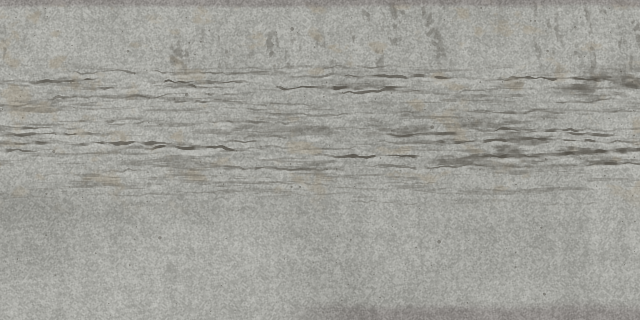
Write a WebGL 2 fragment shader that draws this texture.

```glsl
#version 300 es
precision highp float;
// Weathered board-cast concrete: a mottled grey field crossed by seams of
// ragged horizontal wood-grain cracks with raised pale lips, drips and pores.
// Layered value noise gives tone and relief; looped wavy lines give cracks.
uniform vec2 u_resolution;
out vec4 outColor;

const vec3 CONCRETE = vec3(0.647, 0.649, 0.628);
const vec3 GRIME = vec3(0.315, 0.300, 0.270);
const vec3 LIP = vec3(0.735, 0.738, 0.718);
const vec3 OCHRE = vec3(0.63, 0.575, 0.48);
const vec3 MAUVE = vec3(0.53, 0.51, 0.50);
const float STAIN_CONTRAST = 0.11;
const float GRIT_CONTRAST = 0.13;
const float RELIEF_CONTRAST = 0.26;
const int CRACK_COUNT = 44;
const float CRACK_LOW = 0.36;
const float CRACK_HIGH = 0.80;
const vec3 SEAM_HEIGHT = vec3(0.735, 0.585, 0.510);
const vec3 SEAM_WIDTH = vec3(0.045, 0.060, 0.035);

float hash(vec2 p) {
  vec3 q = fract(vec3(p.xyx) * 0.1031);
  q += dot(q, q.yzx + 33.33);
  return fract((q.x + q.y) * q.z);
}

float noise(vec2 p) {
  vec2 i = floor(p), f = fract(p);
  f = f * f * (3.0 - 2.0 * f);
  return mix(mix(hash(i), hash(i + vec2(1, 0)), f.x),
             mix(hash(i + vec2(0, 1)), hash(i + vec2(1, 1)), f.x), f.y);
}

float fbm(vec2 p) {
  float sum = 0.0, amp = 0.533;
  for (int i = 0; i < 4; i++) {
    sum += amp * noise(p);
    p = p * 2.03 + 17.3;
    amp *= 0.5;
  }
  return sum;
}

// Strength of the grain seams at height y, 0 to 1.
float seams(float y) {
  vec3 d = (y - SEAM_HEIGHT) / SEAM_WIDTH;
  return min(1.0, dot(exp(-d * d), vec3(1.0, 0.75, 1.0)));
}

// x: dark crack, y: pale lip beside it.
vec2 cracks(vec2 p, float px) {
  vec2 marks = vec2(0.0);
  float jag = 0.007 * (noise(p * vec2(55.0, 30.0)) - 0.5);
  for (int i = 0; i < CRACK_COUNT; i++) {
    float id = float(i);
    float y = mix(CRACK_LOW, CRACK_HIGH, (id + hash(vec2(id, 7.0))) / float(CRACK_COUNT));
    float power = mix(0.3, 1.0, seams(y));
    float reach = mix(0.2, 1.0, hash(vec2(id, 11.0)));
    float wave = 0.016 * (noise(vec2(p.x * 3.0, id * 7.0)) - 0.5)
               + 0.009 * (noise(vec2(p.x * 19.0, id * 5.0)) - 0.5) + jag;
    float d = p.y - y - wave;
    float ends = 1.0 - smoothstep(0.5, 1.0, abs(p.x - 2.0 * hash(vec2(id, 3.0))) / reach);
    float run = smoothstep(0.35, 0.62, fbm(vec2(p.x * 5.0, id * 3.7 + 40.0)));
    float gaps = smoothstep(0.25, 0.6, noise(vec2(p.x * 32.0, id * 13.0)));
    float w = 0.0045 * power * run * noise(vec2(p.x * 40.0, id * 9.0));
    float line = (1.0 - smoothstep(w, w + max(px, 0.002), abs(d))) * mix(0.25, 1.0, gaps);
    float thick = mix(0.002, 0.007, noise(vec2(p.x * 14.0, id)));
    float lip = (d + w + 0.003 + thick) / thick;
    float lipRun = smoothstep(0.3, 0.65, noise(vec2(p.x * 11.0, id * 21.0)));
    marks = max(marks, vec2(line, exp(-lip * lip) * lipRun) * ends * run * power);
  }
  return marks;
}

// Height of the flaking surface, stretched along the boards.
float flakes(vec2 p) {
  return fbm(p * vec2(13.0, 42.0) + 7.0);
}

// Scattered round pores; one per cell at the given chance.
float pores(vec2 p, float cell, float radius, float chance, float px) {
  vec2 id = floor(p / cell);
  vec2 spot = 0.2 + 0.6 * vec2(hash(id + 5.0), hash(id + 29.0));
  float r = radius * mix(0.4, 1.0, hash(id + 71.0));
  float d = length(p - (id + spot) * cell) - r;
  return step(hash(id + 113.0), chance) * (1.0 - smoothstep(-0.5 * px, 0.5 * px, d));
}

void main() {
  float px = 1.0 / u_resolution.y;
  vec2 p = gl_FragCoord.xy * px;
  vec2 turned = mat2(0.8, 0.6, -0.6, 0.8) * p;
  float seam = seams(p.y);
  vec2 warp = 0.02 * vec2(noise(p * 9.0), noise(p * 9.0 + 31.0));
  float grit = noise(turned * 210.0);

  // Cloudy stains, fine grit and faint vertical runs
  float tone = STAIN_CONTRAST * (fbm(p * vec2(1.8, 3.5) + 4.0) - 0.5);
  tone += GRIT_CONTRAST * (grit - 0.5);
  tone += 0.07 * (fbm(turned * 45.0) - 0.5);
  tone += 0.06 * (fbm((p + warp) * vec2(24.0, 3.0)) - 0.5) * (1.0 - seam);
  float shade = (p.y - 0.33 - 0.03 * noise(p * 3.0)) / 0.055;
  tone -= 0.035 * exp(-shade * shade) * (1.0 - smoothstep(0.5, 1.3, p.x));

  // Side-lit relief of flaked boards
  float slope = flakes(p + warp) - flakes(p + warp + vec2(0.002, 0.006));
  tone += RELIEF_CONTRAST * slope * mix(0.15, 1.0, seam);
  vec3 color = CONCRETE + tone;

  // Sparse rusty flecks
  float rust = smoothstep(0.60, 0.78, fbm((p + warp) * vec2(16.0, 22.0) + 60.0));
  color = mix(color, OCHRE, 0.35 * rust * smoothstep(0.3, 0.45, p.y));

  // Slanted, speckled drips under the upper edge
  vec2 lean = p + vec2(0.14 * p.y, 0.0) + warp;
  float zone = smoothstep(0.70, 0.84, p.y) * smoothstep(0.25, 0.6, noise(p * vec2(4.0, 5.0)));
  float drips = smoothstep(0.53, 0.70, fbm(lean * vec2(42.0, 11.0)));
  color = mix(color, GRIME, 0.36 * drips * zone * smoothstep(0.2, 0.7, noise(turned * 95.0)));

  // Smeared grain inside the seams, eaten away by grit
  float patches = smoothstep(0.38, 0.66, noise(p * vec2(2.6, 8.0) + 12.0)) * seam;
  float smear = smoothstep(0.46, 0.64, fbm((p + warp) * vec2(10.0, 52.0)));
  float fiber = smoothstep(0.54, 0.72, fbm((p + 0.3 * warp) * vec2(7.0, 88.0) + 90.0));
  float band = smoothstep(0.34, 0.42, p.y) * (1.0 - smoothstep(0.76, 0.82, p.y));
  float worn = mix(0.55, 1.0, smoothstep(0.2, 0.6, noise(p * vec2(60.0, 120.0))));
  color = mix(color, GRIME, 0.62 * smear * patches * worn);
  color = mix(color, GRIME, 0.34 * fiber * worn * mix(0.12, 1.0, band));

  // Cracks with pale lips
  vec2 marks = cracks(p, px);
  color = mix(color, LIP + 0.4 * tone, 0.75 * marks.y);
  color = mix(color, GRIME, 0.85 * marks.x);

  // Pores, then mauve edge strips
  float holes = max(pores(p, 0.11, 0.006, 0.12, px), pores(p + 0.4, 0.04, 0.003, 0.15, px));
  color = mix(color, GRIME, 0.45 * holes);
  float ragged = 0.02 * noise(p * vec2(5.0, 12.0));
  float top = smoothstep(0.978, 0.995, p.y + ragged * 0.5);
  float base = (1.0 - smoothstep(0.035, 0.075, p.y + ragged)) * smoothstep(0.8, 1.2, p.x);
  color = mix(color, MAUVE + tone, 0.75 * max(top, base));

  outColor = vec4(clamp(color, 0.0, 1.0), 1.0);
}
```
